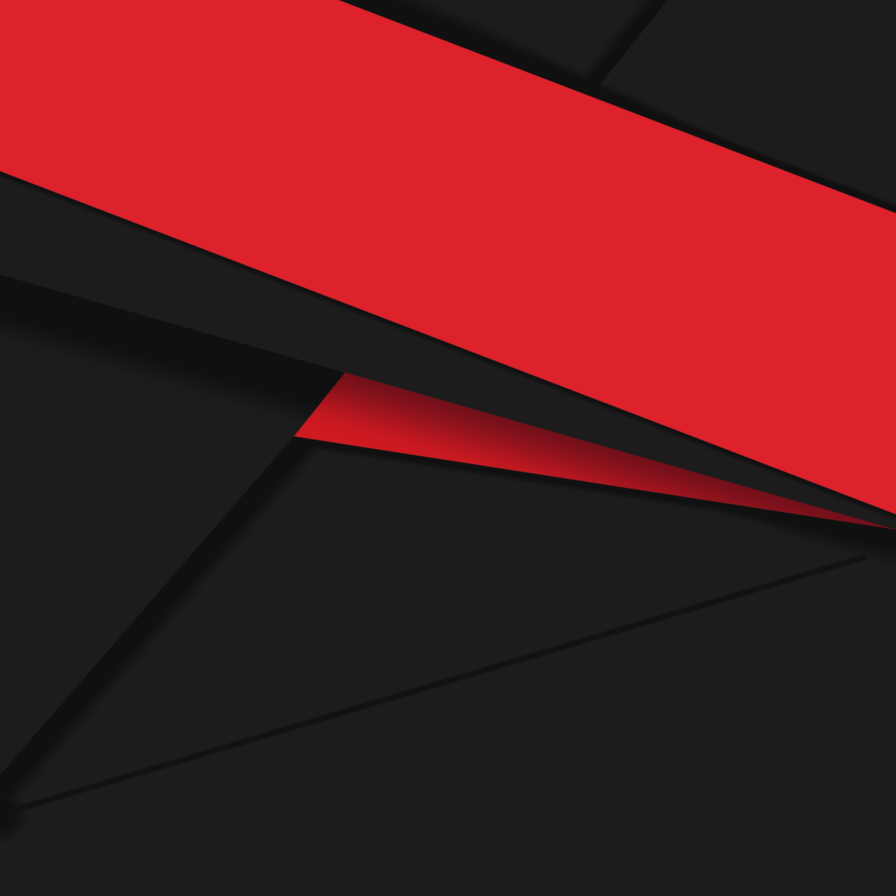
Write a three.js fragment shader that draws this background.

```glsl
varying vec2 vUv;

const vec3 CHARCOAL = vec3(0.110, 0.110, 0.110);
const vec3 SHADOW = vec3(0.062, 0.062, 0.062);
const vec3 RED = vec3(0.872, 0.133, 0.173);
const vec3 FOLD_DARK = vec3(0.44, 0.06, 0.10);
const vec3 FOLD_LIGHT = vec3(0.81, 0.10, 0.13);
const float EDGE_SOFTNESS = 0.0011;

// Signed distance to the line a-b, positive on its left side
float lineSide(vec2 p, vec2 a, vec2 b) {
  vec2 dir = normalize(b - a);
  return dir.x * (p.y - a.y) - dir.y * (p.x - a.x);
}

float segmentDistance(vec2 p, vec2 a, vec2 b) {
  vec2 ab = b - a;
  float t = clamp(dot(p - a, ab) / dot(ab, ab), 0.0, 1.0);
  return length(p - a - ab * t);
}

float fill(float d) {
  return smoothstep(-EDGE_SOFTNESS, EDGE_SOFTNESS, d);
}

// One-sided shadow that starts at d = 0 and fades from core to reach
float castShadow(float d, float core, float reach) {
  return fill(d) * (1.0 - smoothstep(core, reach, d));
}

// Dark panels above the band, split by a slanted fold
vec3 upperPanels(vec2 p, float aboveBand) {
  float foldLeft = lineSide(p, vec2(0.677, 0.915), vec2(0.745, 1.0));
  float bandReach = mix(0.040, 0.012, smoothstep(0.45, 0.85, p.x));
  float shade = castShadow(aboveBand, bandReach * 0.4, bandReach);
  shade = max(shade, castShadow(foldLeft, 0.008, 0.028));
  return mix(CHARCOAL, SHADOW, shade);
}

// Dark panels below, with a diagonal fold and a fine crease
vec3 lowerPanels(vec2 p, float belowStrip, float rightOfFold, float belowWedge) {
  float leftShade = castShadow(belowStrip, 0.036, 0.076) * fill(-rightOfFold);
  float foldShade = castShadow(rightOfFold, 0.016, 0.038);
  float wedgeReach = mix(0.014, 0.046, smoothstep(0.78, 1.0, p.x));
  float wedgeShade = castShadow(belowWedge, wedgeReach * 0.3, wedgeReach);
  wedgeShade *= fill(rightOfFold);

  float creaseDistance = segmentDistance(p, vec2(0.013, 0.095), vec2(0.964, 0.378));
  float crease = 0.8 * (1.0 - smoothstep(0.002, 0.0045, creaseDistance));
  float corner = 1.0 - smoothstep(0.012, 0.035, length(p - vec2(0.0, 0.09)));

  float shade = max(max(leftShade, foldShade), max(wedgeShade, max(crease, corner)));
  return mix(CHARCOAL, SHADOW, shade);
}

void main() {
  vec2 p = vUv;

  // Boundaries of the overlapping sheets
  float aboveBand = lineSide(p, vec2(0.378, 1.0), vec2(1.0, 0.762));
  float belowBand = -lineSide(p, vec2(0.0, 0.809), vec2(1.0, 0.426));
  float belowStrip = -lineSide(p, vec2(0.0, 0.694), vec2(1.0, 0.409));
  float belowWedge = -lineSide(p, vec2(0.328, 0.513), vec2(1.0, 0.409));
  float rightOfFold = -lineSide(p, vec2(0.0, 0.135), vec2(0.328, 0.513));
  float rightOfTip = -lineSide(p, vec2(0.328, 0.513), vec2(0.384, 0.583));

  vec3 color = lowerPanels(p, belowStrip, rightOfFold, belowWedge);

  // Shaded red wedge
  vec3 wedge = mix(FOLD_DARK, FOLD_LIGHT, smoothstep(-0.008, 0.070, belowStrip));
  color = mix(color, wedge, fill(rightOfTip) * fill(-belowWedge));

  // Charcoal strip under the band
  float stripShade = castShadow(belowBand, 0.001, 0.009);
  color = mix(color, mix(CHARCOAL, SHADOW, stripShade), fill(-belowStrip));

  // Bright red band and the panels above it
  color = mix(color, RED, fill(-belowBand));
  color = mix(color, upperPanels(p, aboveBand), fill(aboveBand));

  gl_FragColor = vec4(color, 1.0);
}
```
